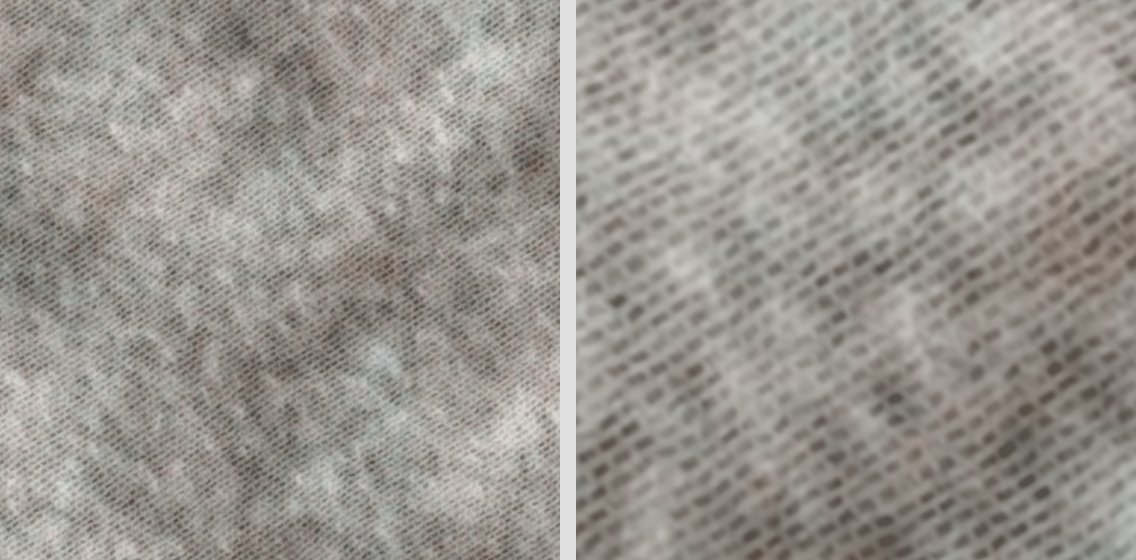
Left: the whole. Right: its middle third, enlarged.
Reproduce this texture procedurally as a Shadertoy shader.

```glsl
// Soft grey knitted cloth, worn and slightly crumpled.
// Broad tonal folds and fuzzy mottling are layered noise; the knit is slanted
// rows of short dark gaps, with pale lint flecks and fine grain on top.

const vec3 SHADE_COLOR = vec3(0.447, 0.425, 0.398);
const vec3 LIGHT_COLOR = vec3(0.760, 0.750, 0.730);
const vec3 WARM_TINT = vec3(0.030, -0.008, -0.016);

const float BASE_TONE = 0.47;
const float KNIT_ANGLE = 0.58;      // radians, rising to the right
const float ROWS = 88.0;            // knit rows per canvas
const float STITCHES = 70.0;        // gaps per canvas along a row
const float ROW_SHIFT = 0.38;       // stitch offset between rows
const float KNIT_DEPTH = 0.46;
const vec2 FOLD_SCALE = vec2(3.6, 5.4);
const float FOLD_STRENGTH = 1.20;
const vec2 MOTTLE_SCALE = vec2(40.0, 28.0);
const float MOTTLE_STRENGTH = 0.78;
const float GRAIN_SCALE = 190.0;
const float GRAIN_STRENGTH = 0.28;
const float FLECK_CELLS = 27.0;
const float FLECK_DENSITY = 0.38;
const float FLECK_STRENGTH = 0.30;

float hash(vec2 cell) {
    uvec2 q = uvec2(ivec2(cell)) * uvec2(1597334673u, 3812015801u);
    uint n = (q.x ^ q.y) * 1597334673u;
    n = (n ^ (n >> 15)) * 2246822519u;
    n ^= n >> 13;
    return float(n >> 8) / 16777216.0;
}

// Smooth value noise, centred on zero.
float noise(vec2 p) {
    vec2 cell = floor(p);
    vec2 f = p - cell;
    f = f * f * (3.0 - 2.0 * f);
    float low = mix(hash(cell), hash(cell + vec2(1, 0)), f.x);
    float high = mix(hash(cell + vec2(0, 1)), hash(cell + vec2(1, 1)), f.x);
    return mix(low, high, f.y) - 0.5;
}

float fbm(vec2 p, int octaves) {
    float sum = 0.0, total = 0.0, weight = 0.5;
    for (int i = 0; i < octaves; i++) {
        sum += weight * noise(p);
        total += weight;
        weight *= 0.5;
        p = mat2(0.8, 0.6, -0.6, 0.8) * p * 2.03 + 17.3;
    }
    return sum / total;
}

// Darkness of the gaps between stitches: slanted rows of soft dashes.
float knitGaps(vec2 cloth) {
    vec2 bend = vec2(noise(cloth * 7.0 + 31.0), noise(cloth * 7.0 + 83.0));
    vec2 wobble = vec2(noise(cloth * 60.0 + 5.0), noise(cloth * 60.0 + 47.0));
    vec2 p = (cloth + bend * 0.016 + wobble * 0.0035) * vec2(STITCHES, ROWS);
    float row = floor(p.y);
    p.x += row * ROW_SHIFT + 0.35 * hash(vec2(row, 9.0));
    float across = abs(fract(p.y) - 0.5);
    float along = abs(fract(p.x) - 0.5);
    float groove = 1.0 - smoothstep(0.04, 0.46, across);
    float dash = 1.0 - smoothstep(0.16, 0.50, along);
    float depth = 0.55 + 0.75 * hash(vec2(floor(p.x), row) + 211.0);
    return groove * mix(0.30, 1.0, dash) * depth;
}

// Small pale tufts of lint, each a short soft stroke in its own cell.
float lintFlecks(vec2 uv) {
    vec2 p = uv * FLECK_CELLS;
    vec2 home = floor(p);
    float lint = 0.0;
    for (int y = -1; y <= 1; y++) {
        for (int x = -1; x <= 1; x++) {
            vec2 cell = home + vec2(x, y);
            if (hash(cell + 401.0) > FLECK_DENSITY) continue;
            vec2 centre = cell + vec2(hash(cell + 503.0), hash(cell + 607.0));
            float angle = 1.9 + 1.3 * (hash(cell + 701.0) - 0.5);
            vec2 dir = vec2(cos(angle), sin(angle));
            vec2 d = p - centre;
            float halfLength = 0.08 + 0.22 * hash(cell + 809.0);
            d -= dir * clamp(dot(d, dir), -halfLength, halfLength);
            float tuft = exp(-dot(d, d) / 0.030);
            lint = max(lint, tuft * (0.4 + 0.6 * hash(cell + 907.0)));
        }
    }
    return lint;
}

void mainImage(out vec4 fragColor, in vec2 fragCoord) {
    vec2 uv = fragCoord / iResolution.y;
    float c = cos(KNIT_ANGLE), s = sin(KNIT_ANGLE);
    vec2 cloth = vec2(c * uv.x + s * uv.y, c * uv.y - s * uv.x);

    // Broad folds and fuzzy mottling
    float folds = fbm(cloth * FOLD_SCALE + 12.7, 3);
    float mottle = fbm(cloth * MOTTLE_SCALE + 40.0, 2);
    float grain = noise(uv * GRAIN_SCALE);

    // Knit, partly hidden where the fuzz is pale
    float lint = lintFlecks(uv);
    float cover = clamp(0.95 - 1.1 * mottle - 0.5 * lint, 0.35, 1.3);
    float knit = (0.30 - knitGaps(cloth)) * cover;

    float tone = BASE_TONE + FOLD_STRENGTH * folds + MOTTLE_STRENGTH * mottle
        + KNIT_DEPTH * knit + GRAIN_STRENGTH * grain + FLECK_STRENGTH * lint;

    // Grey ramp with faint warm and cool drift
    float drift = noise(uv * 6.0 + 150.0) + 0.8 * noise(uv * 45.0 + 90.0);
    vec3 color = mix(SHADE_COLOR, LIGHT_COLOR, clamp(tone, -0.35, 1.25));
    fragColor = vec4(color + WARM_TINT * drift, 1.0);
}
```
